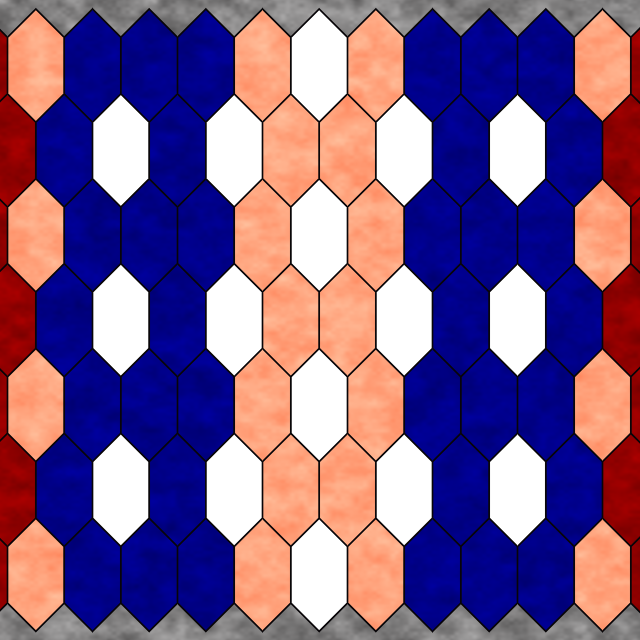
This pattern is drawn by a three.js fragment shader. Its source:

```glsl
#define CENTER vec2(0.4987, 0.4997)
#define HEX_UNIT vec2(0.04427, 0.0442)
#define LINE_WIDTH 0.0027
#define LAST_ROW 3.0
#define GRAIN vec2(34.0, 46.0)
#define NAVY vec3(0.0, 0.0, 0.535)
#define PEACH vec3(1.0, 0.645, 0.495)
#define RED vec3(0.575, 0.0, 0.0)
#define GREY vec3(0.51, 0.505, 0.505)
#define LINE_COLOR vec3(0.03, 0.02, 0.03)

varying vec2 vUv;

float hash(vec2 p) {
  vec3 q = fract(p.xyx * 0.1031);
  q += dot(q, q.yzx + 33.33);
  return fract((q.x + q.y) * q.z);
}

float valueNoise(vec2 p) {
  vec2 cell = floor(p);
  vec2 f = fract(p);
  f = f * f * (3.0 - 2.0 * f);
  float low = mix(hash(cell), hash(cell + vec2(1.0, 0.0)), f.x);
  float high = mix(hash(cell + vec2(0.0, 1.0)), hash(cell + vec2(1.0)), f.x);
  return mix(low, high, f.y);
}

// Cloudy mottling, centred on zero
float mottle(vec2 p) {
  float sum = 0.0;
  float amplitude = 0.5;
  for (int i = 0; i < 3; i++) {
    sum += amplitude * (valueNoise(p) - 0.5);
    p = p * 2.03 + 17.3;
    amplitude *= 0.55;
  }
  return sum;
}

// Nearest point of a lattice with period (2, 6)
vec2 latticePoint(vec2 p, vec2 origin) {
  vec2 period = vec2(2.0, 6.0);
  return origin + period * floor((p - origin) / period + 0.5);
}

// Tile colour from its distance to the mirror axis, in half widths
vec3 tileColor(float column, float grain) {
  bool white = column == 0.0 || column == 3.0 || column == 7.0;
  if (white) return vec3(1.0);
  if (column > 10.5) return RED * (1.0 + 0.5 * grain);
  if (column < 2.5 || column == 10.0) {
    return PEACH + grain * vec3(0.0, 0.26, 0.29);
  }
  return NAVY * (1.0 + 0.42 * grain);
}

void main() {
  // Tiles have half width 1 and half height 2
  vec2 p = (vUv - CENTER) / HEX_UNIT;
  vec2 centerA = latticePoint(p, vec2(1.0, 0.0));
  vec2 centerB = latticePoint(p, vec2(0.0, 3.0));
  vec2 a = abs(p - centerA);
  vec2 b = abs(p - centerB);
  bool inA = a.x + a.y < b.x + b.y;
  vec2 center = inA ? centerA : centerB;
  vec2 local = inA ? a : b;

  float slant = (2.0 - local.x - local.y) * 0.7071;
  float side = 1.0 - local.x;
  float grain = mottle(vUv * GRAIN + 5.0);

  // Grey ground beyond the outer rows has no side lines
  bool ground = abs(center.y) > 3.0 * LAST_ROW + 0.5;
  float edge = (ground ? slant : min(slant, side)) * HEX_UNIT.x;
  vec3 color = ground ? GREY + 0.42 * grain
                      : tileColor(floor(abs(center.x) + 0.5), grain);

  float soft = 0.6 * fwidth(vUv.x);
  float halfLine = 0.5 * LINE_WIDTH;
  float line = 1.0 - smoothstep(halfLine - soft, halfLine + soft, edge);
  gl_FragColor = vec4(mix(color, LINE_COLOR, line), 1.0);
}
```
